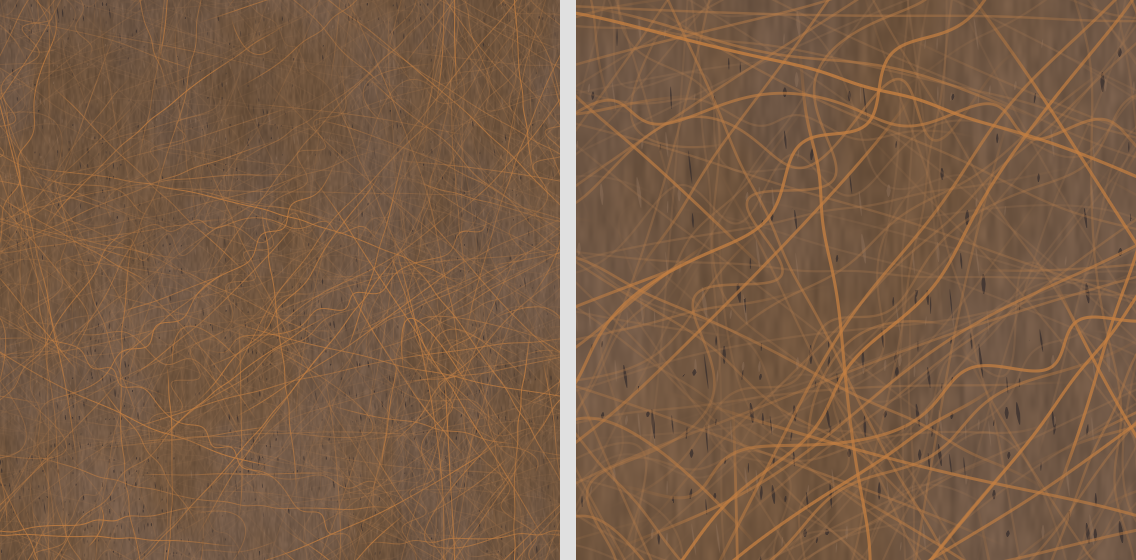
Left: the whole. Right: its middle third, enlarged.
Reproduce this texture procedurally as a WebGL 2 fragment shader.

```glsl
#version 300 es
precision highp float;
// Worn brown surface with a fine vertical grain, short dark pits and a web
// of thin orange scratches. The grain is stretched value noise, the pits are
// jittered grid cells, the scratches are bent and wavy lines drawn in a loop.
uniform vec2 u_resolution;
out vec4 fragColor;

vec4 hash4(vec2 p) {
  vec4 q = fract(p.xyxy * vec4(0.1031, 0.1030, 0.0973, 0.1099));
  q += dot(q, q.wzxy + 33.33);
  return fract((q.xxyz + q.yzzw) * q.zywx);
}

float noise(vec2 p) {
  vec2 cell = floor(p), f = fract(p);
  f = f * f * (3.0 - 2.0 * f);
  float low = mix(hash4(cell).x, hash4(cell + vec2(1, 0)).x, f.x);
  float high = mix(hash4(cell + vec2(0, 1)).x, hash4(cell + vec2(1, 1)).x, f.x);
  return mix(low, high, f.y);
}

float fbm(vec2 p) {
  float sum = 0.0, gain = 0.5;
  for (int i = 0; i < 4; i++) {
    sum += gain * noise(p);
    p = p * 2.03 + 17.3;
    gain *= 0.5;
  }
  return sum / 0.9375;
}

// Brown base: soft blotches of hue and light under broken vertical fibres
vec3 grainColor(vec2 p) {
  float hue = smoothstep(0.3, 0.7, fbm(p * vec2(9.0, 6.0) + 40.0));
  vec3 color = mix(vec3(0.440, 0.332, 0.240), vec3(0.442, 0.347, 0.277), hue);
  float light = (fbm(p * 5.0 + 9.0) - 0.5) * 0.16;
  light += (noise(p * vec2(70.0, 9.0)) - 0.5) * 0.06;
  light += (noise(p * vec2(210.0, 30.0) + 70.0) - 0.5) * 0.12;
  light += (noise(p * vec2(380.0, 110.0) + 5.0) - 0.5) * 0.12;
  return color * (1.0 + light);
}

// Coverage of a thin stroke; strokes below one pixel fade instead of widening
float stroke(float dist, float halfWidth, float pixel) {
  float edge = clamp((max(halfWidth, 0.5 * pixel) - dist) / pixel + 0.5, 0.0, 1.0);
  return edge * min(2.0 * halfWidth / pixel, 1.0);
}

// Short upright flecks, one candidate in each grid cell
float flecks(vec2 p, vec2 grid, float share, float pixel) {
  vec2 cell = floor(p * grid);
  vec4 h = hash4(cell + grid.yx);
  vec2 offset = (fract(p * grid) - mix(vec2(0.3), vec2(0.7), h.xy)) / grid;
  offset.x += (h.z - 0.5) * 0.3 * offset.y;
  float taper = 1.0 - abs(offset.y) * grid.y / mix(0.08, 0.3, h.z * h.z);
  float halfWidth = mix(0.0004, 0.0013, h.y * h.y) * sqrt(max(taper, 0.0));
  return stroke(abs(offset.x), halfWidth, pixel) * step(h.w, share);
}

// One curved scratch; groups of scratches share a crossing area
float scratch(vec2 p, float id, float strength, float pixel) {
  vec4 place = hash4(vec2(id, 3.7));
  vec4 form = hash4(vec2(id, 91.3));
  vec2 knot = hash4(vec2(floor(id / 9.0), 12.6)).xy;
  vec2 center = mix(place.xy, knot + (place.xy - 0.5) * 0.25, step(0.5, place.z));
  float angle = 3.14159 * place.w;
  vec2 dir = vec2(cos(angle), sin(angle));
  vec2 q = fract(p - center + 0.5) - 0.5;
  q = vec2(dot(q, dir), dot(q, vec2(-dir.y, dir.x)));

  // Most are long and nearly straight, some are tight hairpins
  float hairpin = step(0.86, form.x);
  float reach = mix(mix(0.1, 0.48, form.y), mix(0.03, 0.11, form.y), hairpin);
  float lean = (form.w - 0.5) * 1.4;
  float x = q.x + lean * q.y;
  if (abs(x) > reach) return 0.0;

  vec4 wave = hash4(vec2(id, 47.9));
  float bend = (form.z - 0.5) * mix(0.8, 60.0, hairpin);
  float amp = 0.0008 + 0.022 * pow(wave.x, 9.0);
  float freq = mix(14.0, 75.0, wave.y);
  float phase = freq * x + 6.28318 * wave.w;
  float wobble = phase + 1.3 * sin(0.37 * phase);
  float curve = bend * x * x + amp * sin(wobble);
  float slope = 2.0 * bend * x + amp * freq * cos(wobble) * (1.0 + 0.48 * cos(0.37 * phase));
  float dist = abs(q.y - curve) / length(vec2(slope, 1.0 - lean * slope));
  float ends = 1.0 - smoothstep(0.7, 1.0, abs(x) / reach);
  return ends * stroke(dist, mix(0.0006, 0.00095, strength), pixel);
}

void main() {
  vec2 p = gl_FragCoord.xy / u_resolution;
  float pixel = 1.0 / min(u_resolution.x, u_resolution.y);
  vec3 color = grainColor(p);

  // Pale fibres everywhere, dark pits gathered in patches
  float pale = flecks(p + 0.37, vec2(130.0, 30.0), 0.3, pixel);
  color = mix(color, vec3(0.58, 0.46, 0.37), 0.4 * pale);
  float patches = smoothstep(0.48, 0.72, fbm(p * vec2(11.0, 7.0) + 21.0));
  float pits = flecks(p, vec2(150.0, 42.0), 0.05 + 0.35 * patches, pixel);
  pits = max(pits, flecks(p + 0.13, vec2(97.0, 25.0), 0.03 + 0.25 * patches, pixel));
  color = mix(color, vec3(0.2, 0.17, 0.17), 0.7 * pits);

  // Scratches, from many faint ones to a few bright ones
  float wear = mix(0.65, 1.1, smoothstep(0.3, 0.7, fbm(p * 7.0 + 63.0)));
  for (int i = 0; i < 560; i++) {
    float order = float(i) / 560.0;
    float strength = order * order * order;
    float id = mod(float(i) * 83.0, 560.0) + 1.0;
    float cover = scratch(p, id, strength, pixel);
    vec3 tint = mix(vec3(0.64, 0.47, 0.33), vec3(0.78, 0.5, 0.25), sqrt(strength));
    color = mix(color, tint, cover * min(wear * mix(0.2, 0.75, strength), 1.0));
  }
  fragColor = vec4(color, 1.0);
}
```
